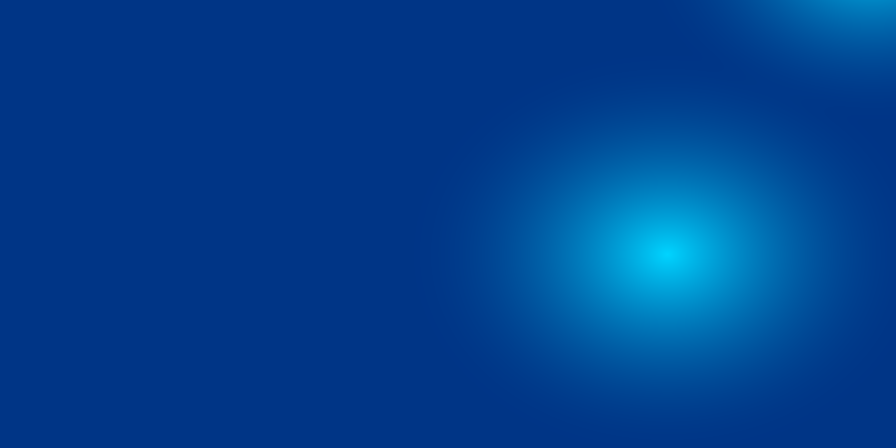
Give the GLSL for this background, as a Shadertoy shader.

```glsl
// Two soft elliptical cyan glows on a deep blue field: one right of centre,
// the other cut off by the top right corner. Each glow is a squared
// falloff of the normalised elliptical distance from its centre.

const vec3 DEEP_BLUE = vec3(0.0, 0.208, 0.527);
const vec3 BRIGHT_CYAN = vec3(0.0, 0.83, 1.0);

// Strength of an elliptical glow: 1 at the centre, 0 beyond its radii
float ellipseGlow(vec2 uv, vec2 center, vec2 radii) {
    float falloff = max(1.0 - length((uv - center) / radii), 0.0);
    return falloff * falloff;
}

// Lay a glow of the given colour over a backdrop
vec3 addGlow(vec3 backdrop, vec3 glowColor, float strength) {
    return mix(backdrop, glowColor, strength);
}

void mainImage(out vec4 fragColor, in vec2 fragCoord) {
    vec2 uv = fragCoord / iResolution.xy;

    // Main glow, then the corner glow centred above the canvas
    float mainGlow = ellipseGlow(uv, vec2(0.745, 0.432), vec2(0.292, 0.458));
    float cornerGlow = ellipseGlow(uv, vec2(0.974, 1.112), vec2(0.26, 0.39));

    vec3 color = addGlow(DEEP_BLUE, BRIGHT_CYAN, mainGlow);
    color = addGlow(color, BRIGHT_CYAN, cornerGlow);
    fragColor = vec4(color, 1.0);
}
```
